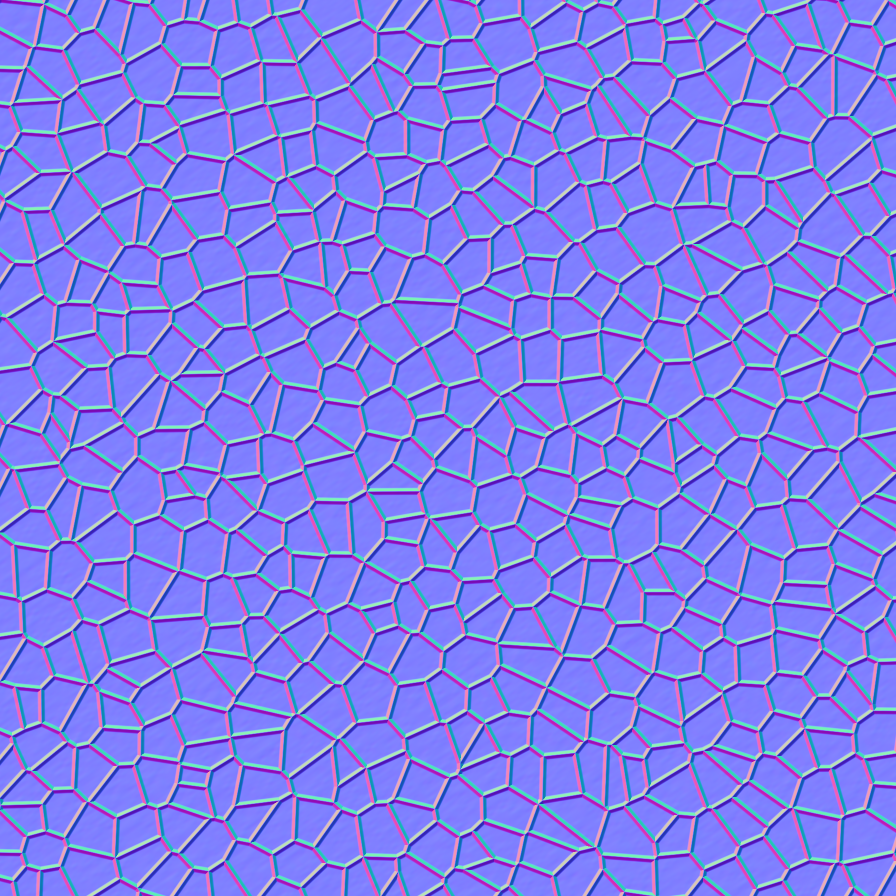
A Shadertoy shader for this texture map:

```glsl
// Tangent-space normal map of a cracked surface: irregular Voronoi plates
// on a turned grid, parted by narrow grooves, with faint slanted grain.
// Groove walls face the nearest cell border; green points down the canvas.

const float CELLS = 23.0;         // plates across the canvas
const float GRID_TURN = 0.33;     // rotation of the plate grid, radians
const float WALL_SLOPE = 2.4;     // steepness of the groove walls
const float GRAIN_SLOPE = 0.17;   // strength of the fine relief
const int SAMPLES = 2;            // supersampling per axis

float hash1(vec2 p) {
    return fract(sin(dot(p, vec2(127.1, 311.7))) * 43758.5453);
}

vec2 hash2(vec2 p) {
    return vec2(hash1(p), hash1(p + vec2(37.3, 71.9)));
}

mat2 rotation(float angle) {
    float c = cos(angle), s = sin(angle);
    return mat2(c, s, -s, c);
}

float valueNoise(vec2 p) {
    vec2 i = floor(p), f = fract(p);
    f = f * f * (3.0 - 2.0 * f);
    float low = mix(hash1(i), hash1(i + vec2(1, 0)), f.x);
    float high = mix(hash1(i + vec2(0, 1)), hash1(i + vec2(1, 1)), f.x);
    return mix(low, high, f.y);
}

// Returns the outward direction to the nearest border (xy) and its distance (z)
vec3 voronoiBorder(vec2 p) {
    vec2 base = floor(p), f = fract(p);
    vec2 nearCell = vec2(0.0), nearSeed = vec2(0.0);
    float nearest = 1e3;
    for (int y = -1; y <= 1; y++)
    for (int x = -1; x <= 1; x++) {
        vec2 cell = vec2(x, y);
        vec2 seed = cell + hash2(base + cell) - f;
        float d = dot(seed, seed);
        if (d < nearest) {
            nearest = d;
            nearCell = cell;
            nearSeed = seed;
        }
    }
    vec3 border = vec3(0.0, 0.0, 1e3);
    for (int y = -2; y <= 2; y++)
    for (int x = -2; x <= 2; x++) {
        vec2 cell = nearCell + vec2(x, y);
        vec2 gap = cell + hash2(base + cell) - f - nearSeed;
        if (dot(gap, gap) > 1e-5) {
            vec2 dir = normalize(gap);
            float d = dot(nearSeed + 0.5 * gap, dir);
            if (d < border.z) border = vec3(dir, d);
        }
    }
    return border;
}

// Height of the slanted surface grain
float grainHeight(vec2 p) {
    vec2 q = rotation(-0.6) * p * vec2(1.0, 1.0);
    q *= vec2(65.0, 125.0);
    return valueNoise(q) + 0.5 * valueNoise(q * 2.1 + 17.0);
}

vec2 grainSlope(vec2 p, float strength) {
    vec2 e = vec2(0.002, 0.0);
    float h = grainHeight(p);
    return strength * vec2(h - grainHeight(p + e.xy), h - grainHeight(p + e.yx));
}

// Steep wall with a narrow flat floor and a soft upper rim
float wallProfile(float d) {
    return smoothstep(0.0, 0.02, d) * (1.0 - smoothstep(0.045, 0.105, d));
}

vec3 encodeNormal(vec2 slope) {
    vec3 n = normalize(vec3(slope.x, -slope.y, 1.0));
    return 0.5 + 0.5 * n;
}

vec3 surfaceColor(vec2 p) {
    mat2 turn = rotation(GRID_TURN);
    vec3 border = voronoiBorder((p * turn) * CELLS + 40.0);
    vec2 wall = turn * border.xy * WALL_SLOPE * wallProfile(border.z);
    return encodeNormal(wall + grainSlope(p, GRAIN_SLOPE));
}

void mainImage(out vec4 fragColor, in vec2 fragCoord) {
    // Average a small grid of samples to smooth the edges
    vec3 sum = vec3(0.0);
    for (int j = 0; j < SAMPLES; j++)
    for (int i = 0; i < SAMPLES; i++) {
        vec2 offset = (vec2(i, j) + 0.5) / float(SAMPLES) - 0.5;
        sum += surfaceColor((fragCoord + offset) / iResolution.y);
    }
    fragColor = vec4(sum / float(SAMPLES * SAMPLES), 1.0);
}
```
